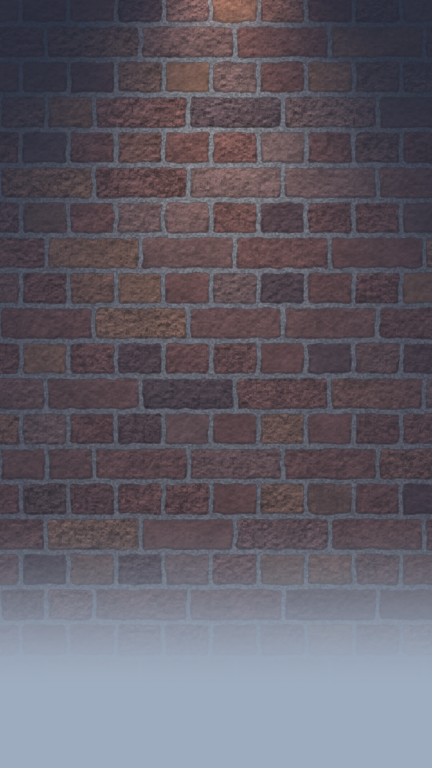
A WebGL 2 fragment shader for this texture:

```glsl
#version 300 es
precision highp float;
uniform vec2 u_resolution;
out vec4 outColor;

// Lengths are fractions of the canvas width; y runs down from the top edge.
const float ASPECT = 16.0 / 9.0;
const float COURSE_HEIGHT = 0.0814;
const float FIRST_BED = 0.0567;
const float HEADER = 0.1100;
const float STRETCHER = 0.2188;

const vec3 NIGHT = vec3(0.13, 0.155, 0.225);
const vec3 MORTAR = vec3(0.63, 0.62, 0.635);
const vec3 CLAY = vec3(0.56, 0.385, 0.355);
const vec3 SAND = vec3(0.67, 0.50, 0.40);
const vec3 PALE = vec3(0.61, 0.50, 0.48);
const vec3 BURNT = vec3(0.39, 0.32, 0.34);
const vec3 MIST = vec3(0.62, 0.675, 0.75);

struct Brick {
    vec2 id;
    vec2 local;
    vec2 halfSize;
};

float hash(vec2 p) {
    vec3 q = fract(p.xyx * 0.1031);
    q += dot(q, q.yzx + 33.33);
    return fract((q.x + q.y) * q.z);
}

float noise(vec2 p) {
    vec2 i = floor(p), f = fract(p);
    f = f * f * (3.0 - 2.0 * f);
    return mix(mix(hash(i), hash(i + vec2(1, 0)), f.x),
               mix(hash(i + vec2(0, 1)), hash(i + vec2(1, 1)), f.x), f.y);
}

float fbm(vec2 p) {
    float sum = 0.0, amplitude = 0.5;
    for (int i = 0; i < 4; i++) {
        sum += amplitude * noise(p);
        p = p * 2.03 + 17.7;
        amplitude *= 0.5;
    }
    return sum;
}

// Courses of headers alternate with staggered stretchers.
Brick findBrick(vec2 p) {
    float row = (p.y - FIRST_BED) / COURSE_HEIGHT;
    float course = floor(row);
    bool headers = mod(course, 2.0) > 0.5;
    bool staggered = (mod(course, 4.0) < 0.5) != (course < 3.0);
    float start = headers ? 0.0486 : (staggered ? 0.2176 : 0.1065);
    float width = headers ? HEADER : STRETCHER;
    bool split = course == 2.0 || course == 12.0 || course == 16.0;
    if (split && p.x < start) width *= 0.5;
    float column = (p.x - start) / width;
    vec2 size = vec2(width, COURSE_HEIGHT);
    return Brick(vec2(floor(column), course),
                 (fract(vec2(column, row)) - 0.5) * size, size * 0.5);
}

float roundedBox(vec2 p, vec2 halfSize, float radius) {
    vec2 q = abs(p) - halfSize + radius;
    return length(max(q, 0.0)) + min(max(q.x, q.y), 0.0) - radius;
}

vec3 brickColor(vec2 id, float grain) {
    float kind = hash(id + 41.3);
    vec3 color = mix(CLAY, SAND, 0.75 * smoothstep(0.68, 0.85, kind));
    color = mix(color, PALE, smoothstep(0.35, 0.0, kind) * 0.7);
    color = mix(color, BURNT, smoothstep(0.72, 1.0, hash(id + 9.1)) * 0.75);
    return color * (0.74 + 0.52 * grain);
}

// A lamp above the wall spreads into a wide, fading cone.
float lampLight(vec2 p) {
    float side = (p.x - 0.51) / (0.18 + 0.34 * p.y);
    float fall = exp(-pow((p.y - 0.27) / 0.40, 2.0));
    float ambient = mix(0.11, 0.29, smoothstep(0.0, 0.9, p.y));
    return ambient + exp(-side * side) * (0.22 + 0.43 * fall);
}

void main() {
    vec2 uv = gl_FragCoord.xy / u_resolution;
    vec2 p = vec2(uv.x, (1.0 - uv.y) * ASPECT);
    float pixel = 1.0 / u_resolution.x;

    // Uneven brick outlines
    vec2 wobble = vec2(fbm(p * 42.0), fbm(p * 42.0 + 63.0)) - 0.47;
    Brick b = findBrick(p + wobble * 0.009);
    float d = roundedBox(b.local, b.halfSize - vec2(0.0062, 0.0070), 0.006);
    float face = 1.0 - smoothstep(-pixel, pixel, d);

    // Stone relief lit from above
    vec2 grainPos = p * vec2(85.0, 110.0) + b.id * 7.0;
    float grain = fbm(grainPos);
    float relief = grain - fbm(grainPos - vec2(0.15, 0.45));
    float rough = mix(0.25, 0.95, hash(b.id + 23.7));
    float stain = fbm(p * vec2(16.0, 24.0) + b.id * 3.1);
    vec3 brick = brickColor(b.id, mix(stain, grain, 0.4)) * (1.0 + relief * rough);
    float pits = smoothstep(0.60, 0.74, noise(p * 150.0 + b.id * 5.0));
    brick *= 1.0 - 0.22 * rough * pits;
    brick *= 1.0 - 0.22 * smoothstep(-0.007, 0.0, d) * step(0.0, b.local.y);

    float sand = noise(p * 240.0);
    vec3 joint = MORTAR * (0.80 + 0.30 * sand + 0.30 * relief);
    joint *= 1.0 - 0.28 * smoothstep(0.0035, 0.0, d);
    vec3 wall = mix(joint, brick, face);

    // Lighting and the warm glow at the top
    vec3 color = mix(NIGHT, wall, lampLight(p));
    vec2 glow = (p - vec2(0.53, 0.0)) / vec2(0.14, 0.07);
    color += wall * vec3(0.28, 0.20, 0.15) * exp(-dot(glow, glow));

    // Mist rising from the floor
    color = mix(color, MIST, smoothstep(1.16, 1.60, p.y));
    outColor = vec4(color, 1.0);
}
```
